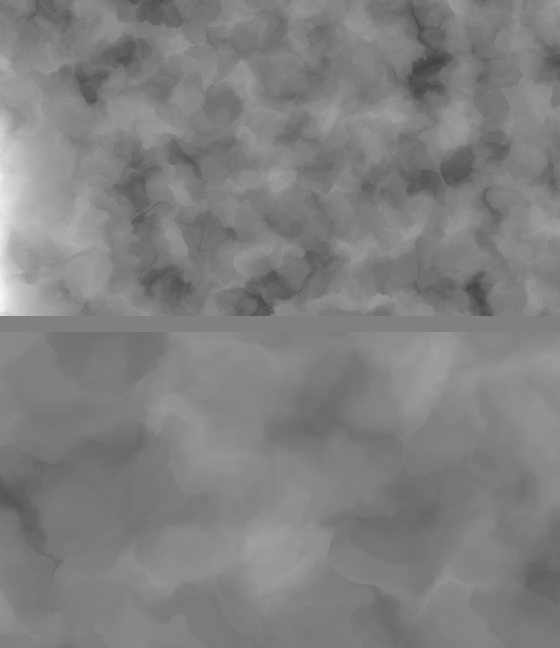
Top: the whole. Bottom: its middle third, enlarged.
Write a Shadertoy shader that draws this texture.

```glsl
#define CLOUD_SCALE 5.6
#define PUFF_SCALE 9.0
#define PUFF_FOLD 0.40
#define PUFF_SHARPNESS 34.0
#define WARP 0.10
#define BASE_GRAY 0.494
#define CONTRAST 0.36
#define SHADOW_DEPTH 0.32
#define GLOW 0.41
#define GLOW_WIDTH 0.075

vec2 hash2(vec2 cell) {
    vec3 h = fract(cell.xyx * vec3(0.1031, 0.1030, 0.0973));
    h += dot(h, h.yzx + 33.33);
    return fract((h.xx + h.yz) * h.zy);
}

// Slope of a random direction, seen from one lattice corner
float cornerSlope(vec2 cell, vec2 corner, vec2 f) {
    float angle = 6.2832 * hash2(cell + corner).x;
    return dot(vec2(cos(angle), sin(angle)), f - corner);
}

float gradientNoise(vec2 p) {
    vec2 cell = floor(p), f = fract(p);
    vec2 u = f * f * f * (f * (f * 6.0 - 15.0) + 10.0);
    float bottom = mix(cornerSlope(cell, vec2(0, 0), f), cornerSlope(cell, vec2(1, 0), f), u.x);
    float top = mix(cornerSlope(cell, vec2(0, 1), f), cornerSlope(cell, vec2(1, 1), f), u.x);
    return mix(bottom, top, u.y);
}

// Layered noise, centred on zero
float fbm(vec2 p) {
    const mat2 turn = mat2(0.8, 0.6, -0.6, 0.8);
    float sum = 0.0, amplitude = 0.55;
    for (int i = 0; i < 5; i++) {
        sum += amplitude * gradientNoise(p);
        p = turn * p * 2.03 + 17.3;
        amplitude *= 0.46;
    }
    return sum;
}

vec2 warpField(vec2 p) {
    return vec2(fbm(p), fbm(p + vec2(41.7, 23.1)));
}

// Offset to the nearest puff centre, softly switched at the borders
vec2 puffOffset(vec2 p) {
    vec2 cell = floor(p), sum = vec2(0.0);
    float total = 1e-6;
    for (int y = -1; y <= 1; y++)
    for (int x = -1; x <= 1; x++) {
        vec2 neighbor = cell + vec2(x, y);
        vec2 toCentre = neighbor + hash2(neighbor + 71.0) - p;
        float weight = exp(-PUFF_SHARPNESS * dot(toCentre, toCentre));
        sum += weight * toCentre;
        total += weight;
    }
    return sum / total;
}

void mainImage(out vec4 fragColor, in vec2 fragCoord) {
    vec2 uv = fragCoord / iResolution.xy;
    vec2 p = fragCoord / iResolution.y;

    // Bend space, then fold it into sparse scalloped puffs at two sizes
    vec2 q = p + WARP * warpField(p * 9.0 + 9.0);
    float foldLarge = PUFF_FOLD * smoothstep(-0.15, 0.35, gradientNoise(p * 4.0 + 31.0));
    float foldSmall = PUFF_FOLD * smoothstep(-0.25, 0.30, gradientNoise(p * 5.0 + 57.0));
    q += foldLarge * puffOffset(q * PUFF_SCALE) / PUFF_SCALE;
    q += foldSmall * puffOffset(q * PUFF_SCALE * 2.3 + 5.0) / (PUFF_SCALE * 2.3);

    // Cloud density with deeper dark hollows
    float cloud = fbm(q * CLOUD_SCALE + 3.0);
    float gray = BASE_GRAY + CONTRAST * cloud;
    gray -= SHADOW_DEPTH * max(-cloud - 0.14, 0.0);

    // Light entering from the lower left side
    float edge = uv.x + 0.12 * cloud * smoothstep(0.0, 0.1, uv.x);
    float light = exp(-max(edge, 0.0) / GLOW_WIDTH);
    gray += GLOW * light * (1.0 - smoothstep(0.4, 0.92, uv.y));
    gray += 0.12 * exp(-length((uv - 1.0) * vec2(1.8, 1.0)) / 0.06);

    fragColor = vec4(vec3(clamp(gray, 0.0, 1.0)), 1.0);
}
```
